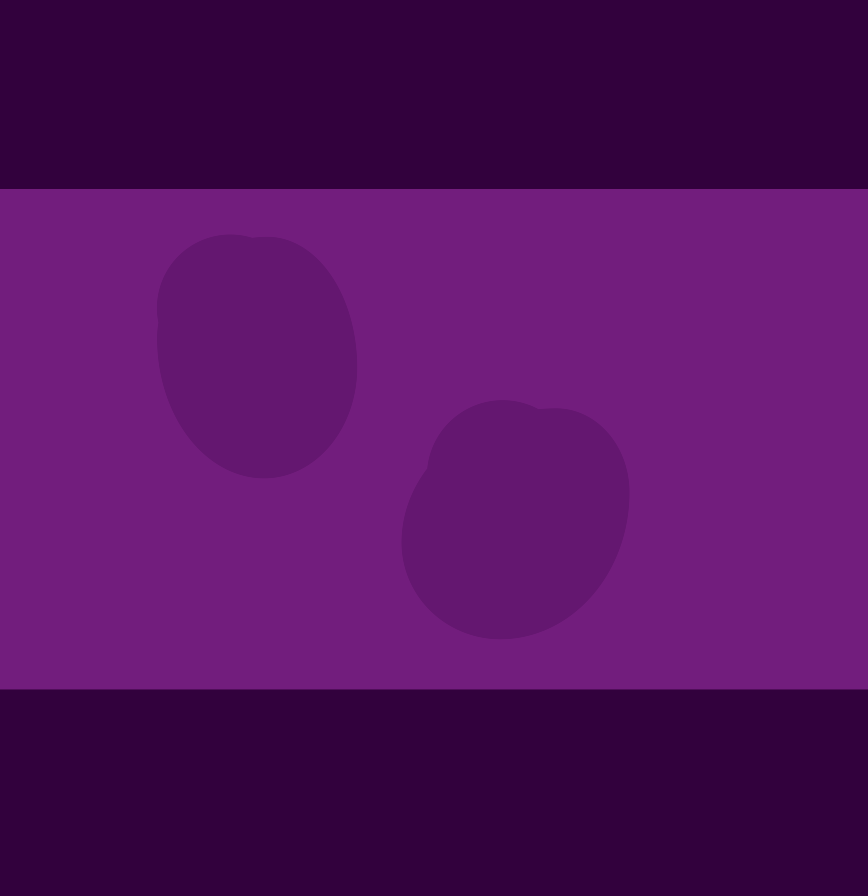
This background is drawn by a WebGL 2 fragment shader. Its source:

```glsl
#version 300 es
precision highp float;
// Flat purple band between dark bars, with two soft-cornered egg blobs in a deeper tone.

uniform vec2 u_resolution;
out vec4 fragColor;

const vec3 BAR_COLOR = vec3(0.198, 0.004, 0.240);
const vec3 BAND_COLOR = vec3(0.449, 0.112, 0.490);
const vec3 BLOB_COLOR = vec3(0.392, 0.090, 0.438);

// Coverage of a shape from its signed distance, smoothed over one pixel
float coverage(float dist, float pixel) {
    return 1.0 - smoothstep(-0.5 * pixel, 0.5 * pixel, dist);
}

// Distance to a quarter ellipse; applies only in the quadrant of its corner
float cornerArc(vec2 p, vec2 corner, vec2 center) {
    vec2 radii = abs(corner - center);
    vec2 q = (p - center) * sign(corner - center);
    if (min(q.x, q.y) <= 0.0) return -1.0;
    float k = length(q / radii);
    return k * (k - 1.0) / max(length(q / (radii * radii)), 1e-5);
}

// Egg of four elliptic arcs inside a box.
// touchX: x of contact with bottom and top; touchY: y of contact with left and right.
float eggDistance(vec2 p, vec2 low, vec2 high, vec2 touchX, vec2 touchY) {
    vec2 side = max(low - p, p - high);
    float dist = max(side.x, side.y);
    for (int i = 0; i < 4; i++) {
        bool right = (i & 1) == 1;
        bool top = i > 1;
        vec2 corner = vec2(right ? high.x : low.x, top ? high.y : low.y);
        vec2 center = vec2(top ? touchX.y : touchX.x, right ? touchY.y : touchY.x);
        dist = max(dist, cornerArc(p, corner, center));
    }
    return dist;
}

float circleDistance(vec2 p, vec2 center, float radius) {
    return length(p - center) - radius;
}

void main() {
    // Canvas height is one unit
    vec2 p = gl_FragCoord.xy / u_resolution.y;
    p.x *= 0.96875 * u_resolution.y / u_resolution.x;
    float pixel = 1.0 / u_resolution.y;

    // Horizontal band
    float band = abs(p.y - 0.5098) - 0.2793;
    vec3 color = mix(BAR_COLOR, BAND_COLOR, coverage(band, pixel));

    // Each blob joins an egg with a round bump at its upper left
    float upperBlob = min(
        eggDistance(p, vec2(0.1753, 0.4661), vec2(0.3987, 0.7357),
                    vec2(0.2948, 0.2987), vec2(0.6224, 0.5898)),
        circleDistance(p, vec2(0.2571, 0.6563), 0.082));
    float lowerBlob = min(
        eggDistance(p, vec2(0.4481, 0.2865), vec2(0.7026, 0.5443),
                    vec2(0.5584, 0.6208), vec2(0.3945, 0.4505)),
        circleDistance(p, vec2(0.5610, 0.4688), 0.0846));
    color = mix(color, BLOB_COLOR, coverage(min(upperBlob, lowerBlob), pixel));

    fragColor = vec4(color, 1.0);
}
```
